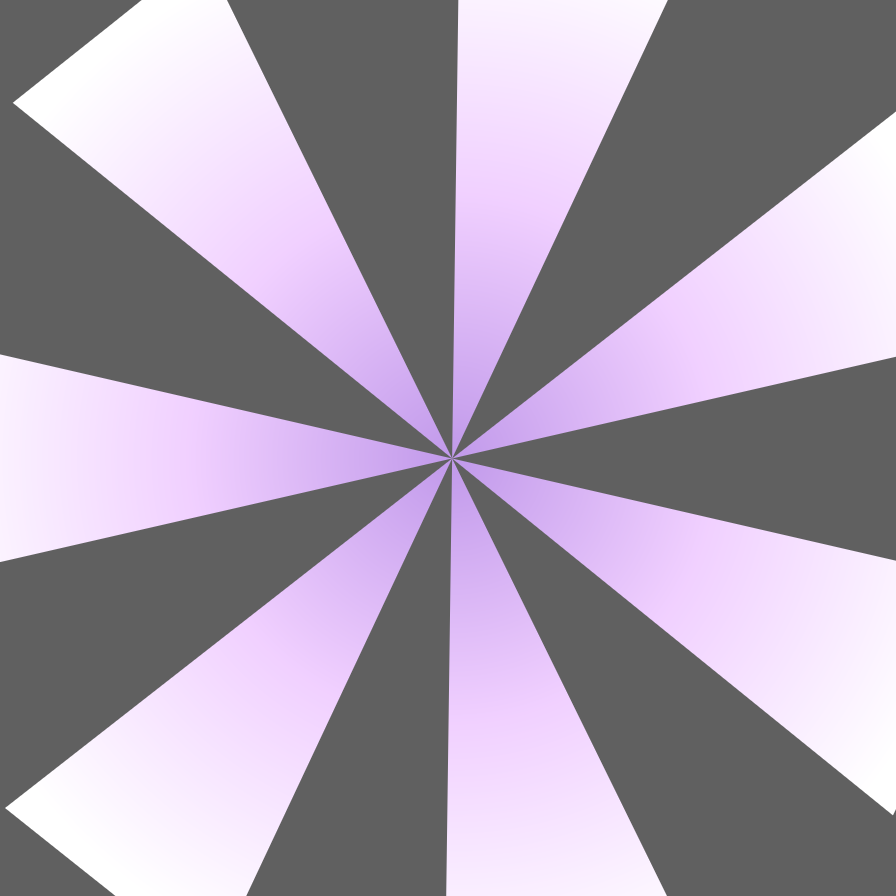
Reproduce this background procedurally as a Shadertoy shader.

```glsl
// Seven lilac rays fading to white, fanning out from a point on plain grey.

const float PI = 3.14159265;
const int   RAY_COUNT   = 7;
const vec2  HUB         = vec2(0.0046, -0.0117); // offset from the canvas centre
const float RAY_LENGTH  = 0.616;                 // hub to the flat outer end
const float LINE_WOBBLE = 0.67;                  // uneven line spacing, degrees
const float LINE_TILT   = -0.11;                 // shared turn of the lines, degrees
const float MID_RADIUS  = 0.293;
const float END_RADIUS  = 0.595;

const vec3 GREY  = vec3(0.376);
const vec3 INNER = vec3(0.755, 0.600, 0.918);
const vec3 MID   = vec3(0.943, 0.815, 1.000);
const vec3 OUTER = vec3(1.000);

// Angle of one of the lines that cross at the hub.
float lineAngle(int i) {
    float k = float(i);
    float side = 1.0 - 2.0 * mod(k, 2.0);
    float wobble = LINE_WOBBLE * side * sin(PI * (k + 0.5) / 6.5);
    return PI * (k + 0.5) / float(RAY_COUNT) + radians(LINE_TILT + wobble);
}

// Each crossed line flips the sign, so sectors alternate between ray and gap.
float sectorMask(vec2 p, float pixel) {
    float parity = 1.0;
    for (int i = 0; i < RAY_COUNT; i++) {
        float a = lineAngle(i);
        float d = dot(p, vec2(-sin(a), cos(a)));
        parity *= clamp(2.0 * d / pixel, -1.0, 1.0);
    }
    return 0.5 + 0.5 * parity;
}

// Flat cut across the axis of the nearest ray.
float endMask(vec2 p, float pixel) {
    float cell = 2.0 * PI / float(RAY_COUNT);
    float a = atan(p.y, p.x) - PI;
    float local = a - cell * floor(a / cell + 0.5);
    float along = length(p) * cos(local);
    return clamp((RAY_LENGTH - along) / pixel + 0.5, 0.0, 1.0);
}

// Violet at the hub, pink halfway, white at the ends.
vec3 rayColour(float r) {
    vec3 c = mix(INNER, MID, clamp(r / MID_RADIUS, 0.0, 1.0));
    return mix(c, OUTER, clamp((r - MID_RADIUS) / (END_RADIUS - MID_RADIUS), 0.0, 1.0));
}

void mainImage(out vec4 fragColor, in vec2 fragCoord) {
    float pixel = 1.0 / min(iResolution.x, iResolution.y);
    vec2 p = (fragCoord - 0.5 * iResolution.xy) * pixel - HUB;

    float mask = sectorMask(p, pixel) * endMask(p, pixel);
    fragColor = vec4(mix(GREY, rayColour(length(p)), mask), 1.0);
}
```
